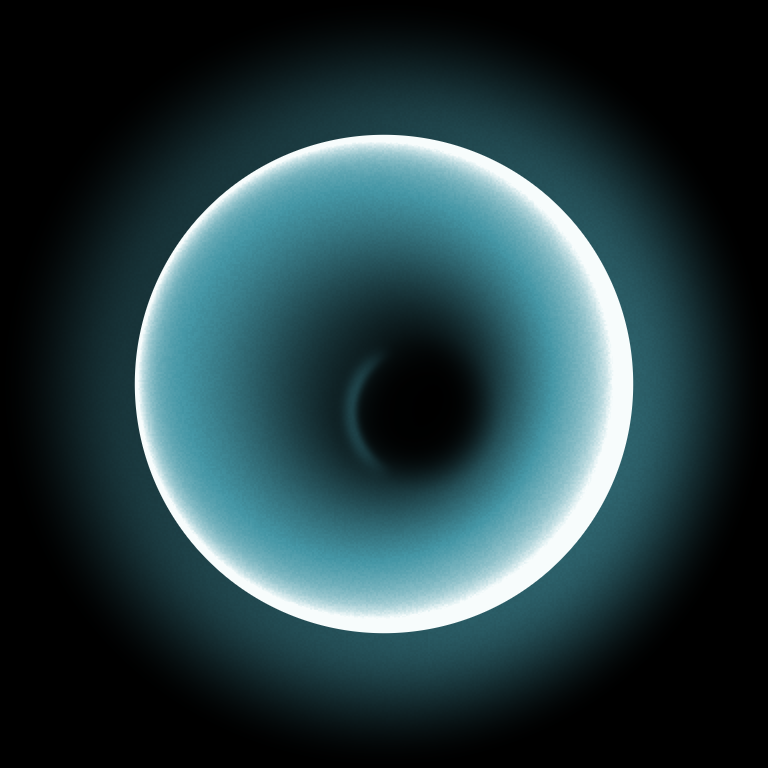
Reproduce this background procedurally as a WebGL 1 fragment shader.

```glsl
precision highp float;
// A glowing teal orb with a white rim, lit from the lower right, over black.
// Radial profiles vary with the angle to the light; a small crescent borders
// a dark hollow near the middle. One brightness value is mapped to colour.

uniform vec2 u_resolution;

#define ORB_RADIUS 0.3245
#define LIGHT_DIR vec2(0.906, -0.423)
#define HOLLOW_CENTER vec2(0.047, -0.0365)
#define CRESCENT_RADIUS 0.0885
#define CRESCENT_GAIN 0.30
#define HALO_REACH 1.55
#define GRAIN_CELLS 384.0
#define GRAIN_AMOUNT 0.05
#define TEAL vec3(0.27, 0.59, 0.65)
#define RIM_WHITE vec3(0.97, 0.99, 0.99)

float hash(vec2 cell) {
  vec3 q = fract(cell.xyx * 0.1031);
  q += dot(q, q.yzx + 33.33);
  return fract((q.x + q.y) * q.z);
}

// Brightness inside the orb: a dark core rising to a hot rim.
float orbLight(float q, float lit) {
  float core = mix(0.20, 0.0, lit);
  float body = smoothstep(mix(0.05, 0.22, lit), mix(1.0, 0.8, lit), q);
  float rim = mix(1.2, 2.2, lit) * exp((q - 1.0) / mix(0.045, 0.1, lit));
  return mix(core, 1.06, body) + rim;
}

// Brightness outside the orb, fading to black.
float haloLight(float q, float lit) {
  return mix(0.34, 0.65, lit) * (1.0 - smoothstep(1.0, HALO_REACH, q));
}

// Arc open to the right, sharp inside and softer outside.
float crescentLight(vec2 fromHollow, float d) {
  float offset = d - CRESCENT_RADIUS;
  float width = offset < 0.0 ? 0.008 : 0.012;
  float fade = smoothstep(0.35, 1.0, -fromHollow.x / max(d, 0.001));
  return CRESCENT_GAIN * fade * exp(-offset * offset / (width * width));
}

void main() {
  float side = min(u_resolution.x, u_resolution.y);
  vec2 p = (gl_FragCoord.xy - 0.5 * u_resolution) / side;
  float r = length(p);
  float q = r / ORB_RADIUS;

  // How far this direction faces the light, softened at the center.
  float lit = 0.5 + 0.5 * dot(p, LIGHT_DIR) / sqrt(r * r + 0.0012);

  // Interior with its hollow and crescent.
  vec2 fromHollow = p - HOLLOW_CENTER;
  float d = length(fromHollow);
  float inside = orbLight(min(q, 1.0), lit);
  inside *= mix(0.15, 1.0, smoothstep(0.035, 0.11, d));
  inside += crescentLight(fromHollow, d);

  // Join orb and halo with a one pixel edge, then add faint grain.
  float edge = clamp((ORB_RADIUS - r) * side + 0.5, 0.0, 1.0);
  float grain = hash(floor((p + 1.0) * GRAIN_CELLS)) - 0.5;
  float grained = 1.0 + GRAIN_AMOUNT * grain;
  float halo = haloLight(q, lit) * grained;
  inside *= grained;

  // Black to teal to white.
  vec3 orbColor = mix(TEAL * min(inside, 1.0), RIM_WHITE, clamp(inside - 1.0, 0.0, 1.0));
  gl_FragColor = vec4(mix(TEAL * halo, orbColor, edge), 1.0);
}
```
